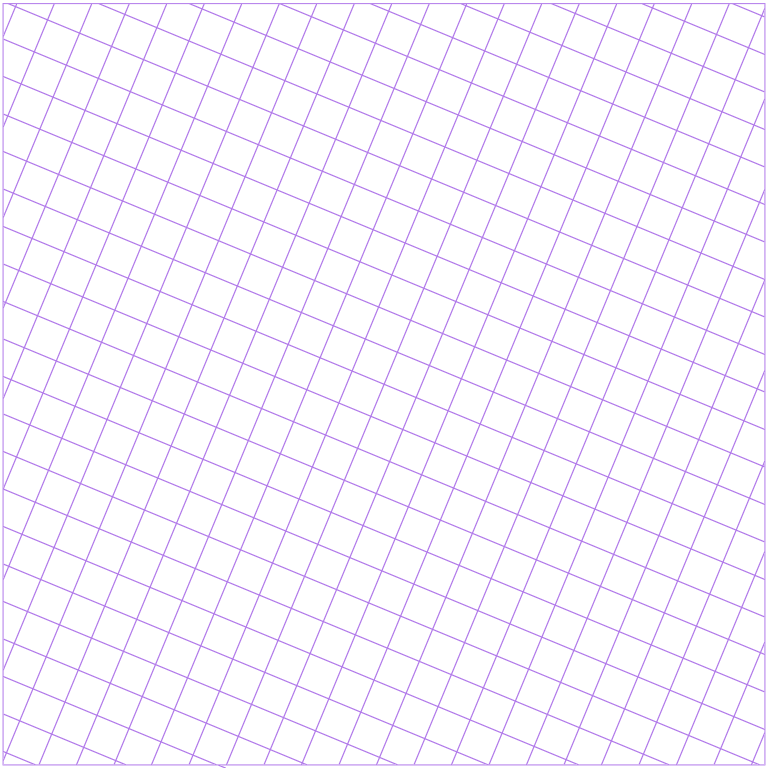
Write a WebGL 2 fragment shader that draws this pattern.

```glsl
#version 300 es
precision highp float;
// Thin violet square grid, tilted 22.5 degrees, clipped by a hairline frame on white.

uniform vec2 u_resolution;
out vec4 fragColor;

const vec3 PAPER = vec3(1.0);
const vec3 INK = vec3(0.69, 0.47, 0.915);
const float TILT = radians(22.5);
const float CELL = 0.04511;               // side of one grid square
const vec2 GRID_PHASE = vec2(0.488, 0.005); // shift of both line families, in cells
const float GRID_WIDTH = 0.00157;
const float FRAME_WIDTH = 0.0013;
const vec2 FRAME_MIN = vec2(0.0040, 0.0040);
const vec2 FRAME_MAX = vec2(0.9960, 0.9953);

// Share of a pixel covered by a line of the given width at distance d.
float stroke(float d, float width, float pixel) {
    float cover = 0.5 + (0.5 * width - abs(d)) / pixel;
    return clamp(cover, 0.0, min(1.0, width / pixel));
}

// Distance to the nearest of a family of evenly spaced parallel lines.
float lineFamily(float coord, float spacing, float phase) {
    return (abs(fract(coord / spacing - phase + 0.5) - 0.5)) * spacing;
}

// Signed distance to an axis-aligned box, negative inside.
float boxDistance(vec2 p, vec2 low, vec2 high) {
    vec2 d = abs(p - 0.5 * (low + high)) - 0.5 * (high - low);
    return length(max(d, 0.0)) + min(max(d.x, d.y), 0.0);
}

float segmentDistance(vec2 p, vec2 a, vec2 b) {
    vec2 ab = b - a;
    return length(p - a - ab * clamp(dot(p - a, ab) / dot(ab, ab), 0.0, 1.0));
}

void main() {
    float pixel = 1.0 / min(u_resolution.x, u_resolution.y);
    vec2 p = gl_FragCoord.xy / u_resolution;

    // Tilted coordinates, measured from the top left corner.
    vec2 q = vec2(p.x, 1.0 - p.y);
    vec2 axis = vec2(cos(TILT), sin(TILT));
    vec2 tilted = vec2(dot(q, axis), dot(q, vec2(-axis.y, axis.x)));

    // Both line families, joined without darkening the crossings.
    float steep = stroke(lineFamily(tilted.x, CELL, GRID_PHASE.x), GRID_WIDTH, pixel);
    float shallow = stroke(lineFamily(tilted.y, CELL, GRID_PHASE.y), GRID_WIDTH, pixel);
    float grid = 1.0 - (1.0 - steep) * (1.0 - shallow);

    // Clip to the frame, then outline it.
    float edge = boxDistance(p, FRAME_MIN, FRAME_MAX);
    float ink = grid * clamp(0.5 - edge / pixel, 0.0, 1.0);
    ink = max(ink, stroke(edge, FRAME_WIDTH, pixel));

    // One grid line runs slightly past the lower edge.
    float overrun = segmentDistance(p, vec2(0.2839, 0.0040), vec2(0.2935, 0.0));
    ink = max(ink, stroke(overrun, GRID_WIDTH, pixel));

    fragColor = vec4(mix(PAPER, INK, ink), 1.0);
}
```
